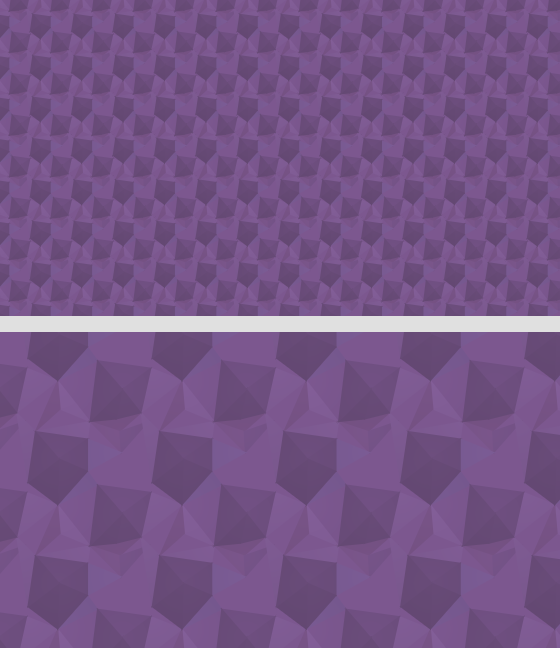
Top: the whole. Bottom: its middle third, enlarged.
Reproduce this pattern procedurally as a Shadertoy shader.

```glsl
// Purple low-poly wall: a square lattice of faceted dark gems with pale folds between them.

const float TILES_DOWN = 7.63;
const vec2 LATTICE_OFFSET = vec2(2.259, 1.271);
const vec3 LIGHT = vec3(0.485, 0.342, 0.562);
const vec3 MID = vec3(0.438, 0.311, 0.508);
const vec3 DARK = vec3(0.397, 0.287, 0.456);
const vec3 PALE = vec3(0.503, 0.362, 0.585);
const vec3 ROSE = vec3(0.462, 0.322, 0.520);
const vec3 BLUE = vec3(0.463, 0.345, 0.560);

float cross2(vec2 a, vec2 b) {
    return a.x * b.y - a.y * b.x;
}

// Signed distance to the line a-b
float edge(vec2 p, vec2 a, vec2 b) {
    return cross2(normalize(b - a), p - a);
}

// Positive inside the triangle
float triangle(vec2 p, vec2 a, vec2 b, vec2 c) {
    float side = sign(cross2(b - a, c - a));
    return min(min(edge(p, a, b) * side, edge(p, b, c) * side), edge(p, c, a) * side);
}

// Offset from the nearest lattice copy of a point
vec2 nearestCopy(vec2 p, vec2 center) {
    vec2 q = p - center;
    return q - round(q) + center;
}

// One flat triangle, slightly brighter towards its first corner
vec3 facet(vec3 base, vec2 p, vec2 a, vec2 b, vec2 c, vec3 tint, float pixel) {
    vec2 q = nearestCopy(p, (a + b + c) / 3.0);
    float cover = clamp(triangle(q, a, b, c) / pixel + 1.0, 0.0, 1.0);
    float glow = 1.02 - 0.08 * length(q - a);
    return mix(base, tint * glow, cover);
}

// A gem: facets fanned around a hub, lit from the upper right
vec3 gem(vec3 base, vec2 p, vec2 hub, vec2 corners[5], vec3 shade, vec3 lit, float pixel) {
    vec3 color = base;
    for (int i = 0; i < 5; i++) {
        vec2 a = corners[i];
        vec2 b = corners[(i + 1) % 5];
        vec2 facing = normalize(0.5 * (a + b) - hub);
        float light = 0.5 + 0.5 * dot(facing, normalize(vec2(0.35, -0.9)));
        color = facet(color, p, hub, a, b, mix(shade, lit, light), pixel);
    }
    return color;
}

void mainImage(out vec4 fragColor, in vec2 fragCoord) {
    // Lattice space, y pointing down
    vec2 p = (fragCoord - 0.5 * iResolution.xy) / iResolution.y;
    p = vec2(p.x, -p.y) * TILES_DOWN + LATTICE_OFFSET;
    float pixel = TILES_DOWN / iResolution.y;

    // Corners shared by the gems and the folds
    vec2 bigTop = vec2(0.29, -0.20);
    vec2 bigShoulder = vec2(0.71, -0.14);
    vec2 bigRight = vec2(0.71, 0.12);
    vec2 bigBottom = vec2(0.47, 0.39);
    vec2 bigLeft = vec2(0.23, 0.21);
    vec2 smallTop = vec2(0.79, 0.23);
    vec2 smallRight = vec2(1.22, 0.29);
    vec2 smallLow = vec2(1.14, 0.65);
    vec2 smallLeft = vec2(0.73, 0.72);
    vec2 valley = vec2(0.98, 0.97);
    vec2 down = vec2(0.0, 1.0);
    vec2 right = vec2(1.0, 0.0);

    vec3 color = LIGHT;

    // Pale folds below the big gem
    color = facet(color, p, bigBottom, smallLeft, smallTop, LIGHT * 0.985, pixel);
    color = facet(color, p, bigBottom, bigRight, smallTop, BLUE, pixel);
    color = facet(color, p, bigBottom, smallLeft, vec2(0.49, 0.62), PALE, pixel);
    color = facet(color, p, bigBottom, vec2(0.49, 0.62), bigTop + down, ROSE, pixel);
    color = facet(color, p, smallLeft, bigTop + down, bigShoulder + down, PALE * 0.975, pixel);

    // Rose valley below the small gem
    vec2 valleyHub = vec2(0.97, 0.80);
    color = facet(color, p, valleyHub, smallLeft, smallLow, ROSE * 0.975, pixel);
    color = facet(color, p, valleyHub, smallLeft, valley, mix(ROSE, LIGHT, 0.3), pixel);
    color = facet(color, p, valleyHub, smallLow + vec2(0.06, 0.07), valley, MID * 1.03, pixel);
    color = facet(color, p, valley, bigShoulder + down, bigRight + down, BLUE * 1.02, pixel);
    color = facet(color, p, smallLow, bigTop + right + down, bigLeft + right + down, PALE * 0.965, pixel);
    color = facet(color, p, smallRight, smallLow, bigBottom + right, PALE * 0.98, pixel);

    // Gems
    vec2 big[5] = vec2[5](bigTop, bigShoulder, bigRight, bigBottom, bigLeft);
    color = gem(color, p, vec2(0.48, 0.02), big, DARK * 0.99, mix(DARK, MID, 0.55), pixel);
    vec2 small[5] = vec2[5](smallTop, smallRight, smallLow, vec2(0.94, 0.70), smallLeft);
    color = gem(color, p, vec2(0.99, 0.46), small, DARK, MID, pixel);

    fragColor = vec4(color, 1.0);
}
```
